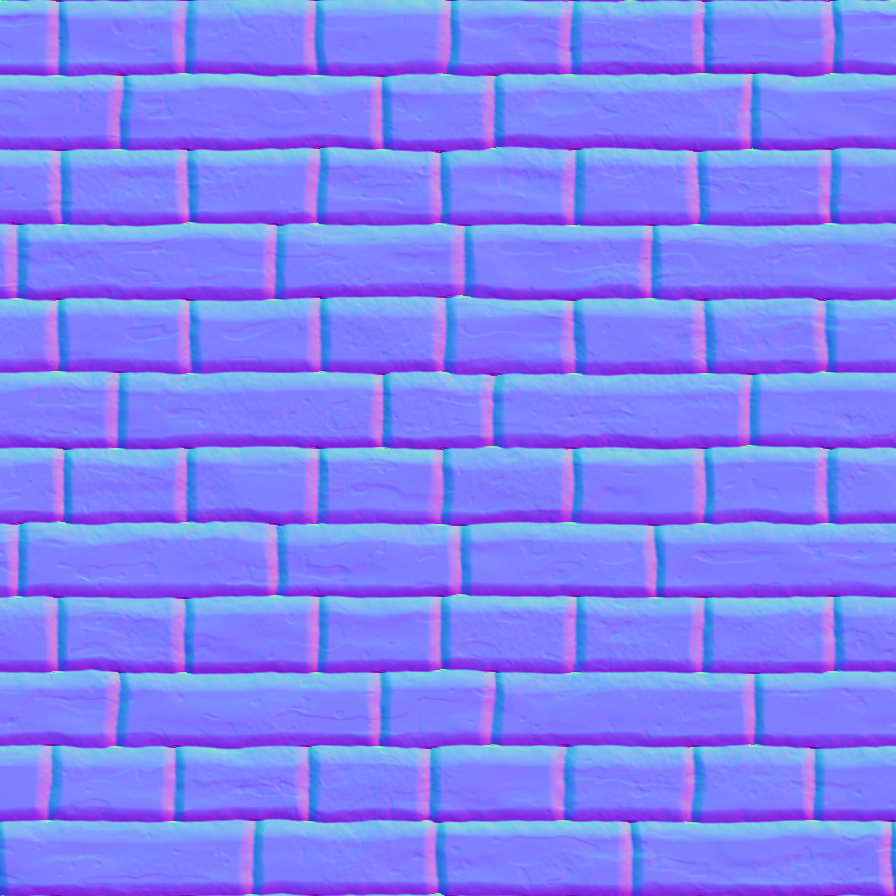
This texture map is drawn by a WebGL 1 fragment shader. Its source:

```glsl
precision highp float;
// Tangent-space normal map of a worn brick wall: twelve courses, short and long bricks.
uniform vec2 u_resolution;

const float COURSES = 12.0;
const float BRICK_DEPTH = 0.0100;
const vec2 SIDE_BEVEL = vec2(0.0115, 0.0145);   // left, right
const vec2 BED_BEVEL = vec2(0.0215, 0.0150);    // top, bottom
const float SIDE_DEPTH = 0.85;
const float JOINT_GAP = 0.0012;
const float SAMPLE_STEP = 0.0012;

float hash(vec2 p) {
  vec3 q = fract(p.xyx * 0.1031);
  q += dot(q, q.yzx + 33.33);
  return fract((q.x + q.y) * q.z);
}

// Value noise that wraps over the unit square
float noise(vec2 p, vec2 cells) {
  vec2 g = p * cells;
  vec2 i = floor(g);
  vec2 f = fract(g);
  f = f * f * (3.0 - 2.0 * f);
  vec2 a = mod(i, cells);
  vec2 b = mod(i + 1.0, cells);
  float low = mix(hash(a), hash(vec2(b.x, a.y)), f.x);
  float high = mix(hash(vec2(a.x, b.y)), hash(b), f.x);
  return mix(low, high, f.y);
}

float pick(vec4 v, float i) {
  return i < 0.5 ? v.x : i < 1.5 ? v.y : i < 2.5 ? v.z : v.w;
}

float bricksInCourse(float course) {
  return mod(course, 2.0) < 0.5 ? 7.0 : 4.0;
}

// Position of an upright joint; the index may run past the canvas
float jointX(float index, float course) {
  float count = bricksInCourse(course);
  float k = mod(index, count);
  float turn = floor(index / count);
  float jitter = hash(vec2(k + 3.0, course + 17.0)) - 0.5;
  if (count > 5.0) {
    float shift = course > 9.5 ? -0.012 : 0.0;
    return turn + 0.068 + k / count + shift + jitter * 0.010;
  }
  float slip = course > 10.5 ? -0.027 : 0.0;
  vec4 joints = mod(course, 4.0) < 2.0
    ? vec4(0.134, 0.427, 0.551, 0.840)
    : vec4(0.022, 0.309, 0.516, 0.729);
  return turn + pick(joints, k) + slip + jitter * 0.005;
}

// x: left joint, y: right joint, z: brick index
vec3 findBrick(float x, float course) {
  vec3 brick = vec3(-1.0, 2.0, 0.0);
  for (int i = -1; i <= 8; i++) {
    float index = float(i);
    float j = jointX(index, course);
    if (j <= x) brick = vec3(j, brick.y, mod(index, bricksInCourse(course)));
    else brick.y = min(brick.y, j);
  }
  return brick;
}

// 0 on the brick face, growing into the mortar; beds stay sloped across joints
float edgeAmount(vec2 p, float spread) {
  float down = (1.0 - p.y) * COURSES;
  float course = mod(floor(down), COURSES);
  float x = fract(p.x);
  vec3 brick = findBrick(x, course);
  float softness = spread * (0.9 + 0.2 * hash(vec2(brick.z + 41.0, course)));
  vec2 side = (vec2(x - brick.x, brick.y - x) - JOINT_GAP) / (SIDE_BEVEL * spread);
  vec2 bed = vec2(fract(down), 1.0 - fract(down)) / COURSES;
  bed /= BED_BEVEL * vec2(softness, spread);
  vec2 q = 1.0 - vec2(min(side.x, side.y), min(bed.x, bed.y));
  return length(clamp(q, 0.0, 1.0) * vec2(SIDE_DEPTH, 1.0));
}

// Offset that makes the outlines uneven
vec2 wobble(vec2 p) {
  vec2 broad = vec2(noise(p, vec2(22.0)), noise(p + 0.37, vec2(19.0))) - 0.5;
  vec2 fine = vec2(noise(p, vec2(75.0)), noise(p + 0.61, vec2(80.0))) - 0.5;
  return broad * 0.005 + fine * 0.0018;
}

// Soft swells, ragged hollows, and grit that gathers in patches and at edges
float wear(vec2 p, vec2 ragged, float edge) {
  float swell = noise(p, vec2(10.0, 20.0)) + 0.5 * noise(p + 0.71, vec2(21.0, 43.0));
  float hollows = smoothstep(0.5, 0.85, noise(ragged, vec2(13.0, 34.0)));
  float streaks = smoothstep(0.66, 0.8, noise(ragged + 0.31, vec2(19.0, 52.0)));
  float chips = smoothstep(0.8, 0.95, noise(ragged + 0.23, vec2(70.0, 90.0)));
  float patches = smoothstep(0.45, 0.8, noise(p + 0.53, vec2(13.0, 18.0)));
  float grit = noise(p, vec2(190.0)) + 0.5 * noise(p, vec2(310.0));
  return swell * 0.0020 - hollows * 0.0010 - streaks * 0.0004 - chips * 0.0004
    + grit * (0.00006 + 0.00024 * patches + 0.00036 * edge);
}

float wallHeight(vec2 p) {
  vec2 offset = wobble(p);
  float spread = 0.85 + 0.3 * noise(p + 0.47, vec2(17.0, 24.0));
  float edge = edgeAmount(p + offset, spread);
  return BRICK_DEPTH * (1.0 - pow(edge, 1.6)) + wear(p, p + 3.0 * offset, min(edge, 1.0));
}

void main() {
  vec2 p = gl_FragCoord.xy / u_resolution;
  vec2 dx = vec2(SAMPLE_STEP, 0.0);
  vec2 dy = dx.yx;
  vec2 slope = vec2(wallHeight(p + dx) - wallHeight(p - dx),
                    wallHeight(p + dy) - wallHeight(p - dy)) / (2.0 * SAMPLE_STEP);
  vec3 normal = normalize(vec3(-slope, 1.0));
  gl_FragColor = vec4(normal * 0.5 + 0.5, 1.0);
}
```
